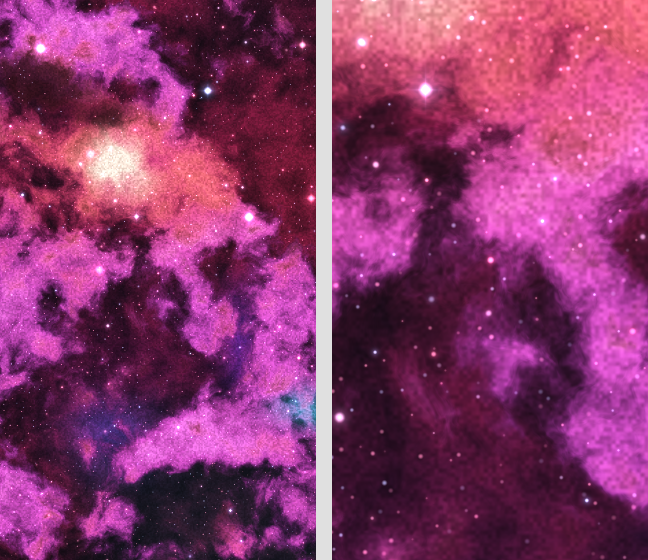
Left: the whole. Right: its middle third, enlarged.
A WebGL 1 fragment shader for this texture:

```glsl
precision highp float;
// A pink and wine-red nebula with a hot core, dark dust and scattered stars.
// Soft elliptical masses place the gas, warped fractal noise tears it into
// wisps, and turned, jittered grids scatter stars from dust to spiked giants.
uniform vec2 u_resolution;

#define DARK vec3(0.15, 0.08, 0.14)
#define WINE vec3(0.44, 0.12, 0.26)
#define PURPLE vec3(0.43, 0.17, 0.44)
#define MAGENTA vec3(0.79, 0.34, 0.74)
#define ROSE vec3(0.86, 0.35, 0.50)
#define TEAL vec3(0.10, 0.15, 0.19)
#define CORE vec3(1.0, 0.90, 0.84)
#define CLOUD_SCALE 5.5
#define RAGGED 1.9
#define WARP 0.13
#define GRAIN 0.15
#define CONTRAST 0.40

float hash(vec2 p) {
  vec3 q = fract(p.xyx * 0.1031);
  q += dot(q, q.yzx + 33.33);
  return fract((q.x + q.y) * q.z);
}

float noise(vec2 p) {
  vec2 i = floor(p), f = fract(p);
  f = f * f * (3.0 - 2.0 * f);
  return mix(mix(hash(i), hash(i + vec2(1, 0)), f.x),
             mix(hash(i + vec2(0, 1)), hash(i + vec2(1, 1)), f.x), f.y);
}

// Fractal noise centred on zero
float fbm(vec2 p) {
  float sum = -0.55, amp = 0.5;
  for (int i = 0; i < 6; i++) {
    sum += amp * noise(p);
    p = mat2(1.6, 1.2, -1.2, 1.6) * p + 19.7;
    amp *= 0.56;
  }
  return sum;
}

// Soft ellipse, 1 at its centre
float blob(vec2 p, vec2 centre, vec2 radius) {
  vec2 q = (p - centre) / radius;
  return exp(-dot(q, q));
}

// One jittered star per cell; size is in cells, spike adds cross-shaped rays
vec3 stars(vec2 p, vec2 turn, float cells, float chance, float size, float spike) {
  vec2 g = mat2(turn.x, turn.y, -turn.y, turn.x) * p * cells + 200.0, id = floor(g);
  float pick = hash(id + 7.3), tint = hash(id + 41.9);
  vec2 d = fract(g) - 0.27 - 0.46 * vec2(hash(id + 1.7), hash(id + 23.1));
  float r = length(d), s = size * (0.5 + 0.7 * hash(id + 63.0));
  float fade = smoothstep(0.27, 0.0, r);
  float core = smoothstep(s, s * 0.2, r);
  float halo = fade * exp(-r / (s * 1.4)) * 0.8;
  vec2 a = abs(d);
  float rays = exp(-min(a.x, a.y) / (s * 0.2)) * exp(-max(a.x, a.y) / (s * 1.1));
  vec3 glow = mix(vec3(1.0, 0.34, 0.55), vec3(0.50, 0.68, 1.0), smoothstep(0.4, 0.8, tint));
  float lit = step(pick, chance) * (0.25 + 0.75 * hash(id + 88.0));
  return lit * (core * mix(glow, vec3(1.0), 0.6) + glow * (halo + spike * rays * fade));
}

void main() {
  vec2 p = gl_FragCoord.xy / u_resolution.x;
  p.y *= 1.7778 * u_resolution.x / u_resolution.y;

  // Turbulence
  vec2 w = p + WARP * vec2(fbm(p * 4.5), fbm(p * 4.5 + 31.0));
  float wisps = fbm(w * CLOUD_SCALE + 3.0);
  float dust = fbm(w * 14.0 + 57.0);

  // Background sky: wine above, violet in the middle, teal-black below
  float low = smoothstep(0.62, 0.22, p.y);
  vec3 col = mix(DARK, WINE, clamp(0.55 + 0.2 * smoothstep(0.8, 1.1, p.y) + 1.8 * dust, 0.0, 1.0));
  col = mix(col, vec3(0.28, 0.09, 0.25), 0.6 * blob(w, vec2(0.42, 0.64), vec2(0.5, 0.2)));
  col = mix(col, vec3(0.45, 0.13, 0.23), 0.8 * blob(w, vec2(0.95, 1.22), vec2(0.30, 0.28)));
  col = mix(col, TEAL, 0.65 * low * smoothstep(0.1, 0.5, p.x));
  col = mix(col, DARK, 0.8 * blob(w, vec2(0.82, 1.72), vec2(0.22, 0.16)));

  // Coloured light behind the clouds
  col += vec3(0.15, 0.14, 0.36) * blob(w, vec2(0.38, 0.40), vec2(0.15, 0.12));
  col += vec3(0.14, 0.09, 0.34) * blob(w, vec2(0.77, 0.69), vec2(0.08, 0.16));

  // Magenta gas masses
  float mass = 0.90 * blob(w, vec2(0.24, 1.68), vec2(0.30, 0.17));
  mass += 0.85 * blob(w, vec2(0.54, 1.43), vec2(0.14, 0.17));
  mass += 0.80 * blob(w, vec2(0.40, 0.98), vec2(0.34, 0.13));
  mass += 0.75 * blob(w, vec2(0.72, 1.08), vec2(0.18, 0.11));
  mass += 0.90 * blob(w, vec2(0.04, 0.76), vec2(0.14, 0.14));
  mass += 0.70 * blob(w, vec2(0.60, 0.79), vec2(0.09, 0.13));
  mass += 1.35 * blob(w, vec2(0.70, 0.43), vec2(0.20, 0.12));
  mass += 0.75 * blob(w, vec2(0.50, 0.34), vec2(0.14, 0.06));
  mass += 0.85 * blob(w, vec2(0.93, 0.71), vec2(0.15, 0.16));
  mass += 0.85 * blob(w, vec2(0.03, 0.25), vec2(0.16, 0.24));
  mass += 0.60 * blob(w, vec2(0.44, 0.08), vec2(0.12, 0.13));
  mass += 0.50 * blob(w, vec2(0.95, 0.18), vec2(0.14, 0.20));
  float cloud = clamp((mass + RAGGED * wisps + 1.1 * dust - 0.12) / 0.95, 0.0, 1.0);
  float rosy = blob(p, vec2(0.45, 1.18), vec2(0.42, 0.20));
  vec3 gas = mix(PURPLE, MAGENTA, smoothstep(0.25, 0.75, cloud));
  gas = mix(gas, mix(WINE, ROSE, smoothstep(0.15, 0.65, cloud)), 0.85 * rosy);
  gas += vec3(0.12, 0.14, 0.12) * smoothstep(0.75, 1.0, cloud) * (0.4 + 1.5 * dust);
  col = mix(col, gas, smoothstep(0.05, 0.55, cloud));
  col *= 1.0 + 0.6 * dust;
  col += vec3(-0.15, 0.36, 0.24) * blob(w, vec2(1.02, 0.49), vec2(0.11, 0.055));

  // Rose shell, dark lanes and white-hot core
  float shell = blob(w, vec2(0.36, 1.27), vec2(0.30, 0.20)) + 0.8 * blob(w, vec2(0.65, 1.23), vec2(0.08, 0.09));
  float warm = smoothstep(0.1, 0.85, shell + 1.3 * wisps + 1.0 * dust);
  col = mix(col, ROSE + vec3(0.14, 0.14, 0.0) * (shell - 0.5 + 2.4 * dust), 0.92 * warm);
  float lane = blob(w, vec2(0.10, 1.51), vec2(0.17, 0.08)) + 0.8 * blob(w, vec2(0.35, 1.41), vec2(0.10, 0.04));
  col = mix(col, vec3(0.22, 0.09, 0.13), 0.85 * smoothstep(0.15, 0.85, lane + 1.5 * dust));
  float heat = blob(w, vec2(0.37, 1.27), vec2(0.085, 0.075));
  col = mix(col, CORE, clamp(heat * (1.05 + 3.0 * dust), 0.0, 1.0));

  // Fine grain and contrast, then stars from small to large
  col *= 1.0 + GRAIN * (2.0 * noise(p * 230.0) - 1.0);
  col = clamp(col, 0.0, 1.0);
  col = mix(col, col * col * (3.0 - 2.0 * col), CONTRAST);
  float high = smoothstep(0.85, 1.25, p.y);
  col += 0.38 * stars(p, vec2(0.8, 0.6), 68.0, 0.20, 0.22, 0.0);
  col += 0.70 * stars(p, vec2(0.6, 0.8), 27.0, 0.12, 0.11, 0.0);
  col += 0.95 * stars(p, vec2(0.96, 0.28), 13.0, 0.09 + 0.08 * high, 0.08, 0.2);
  col += 1.30 * stars(p + 0.13, vec2(1.0, 0.0), 6.0, 0.02 + 0.30 * high, 0.10, 0.9);
  gl_FragColor = vec4(clamp(col, 0.0, 1.0), 1.0);
}
```
